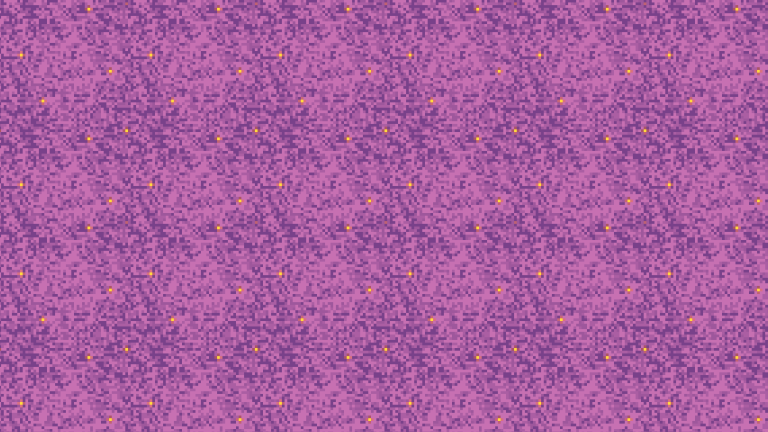
A Shadertoy shader for this texture:

```glsl
// Mottled purple pixel mosaic: repeating square tiles of noisy cells with a few golden sparks.

const float CELLS_HIGH = 160.0;             // mosaic cells over the canvas height
const vec2  ORIGIN     = vec2(0.4, 0.9);    // shift of the first tile, in cells
const vec2  SHEET      = vec2(144.0, 81.0); // sheet of tiles; cuts every second tile row short
const float TILE       = 48.0;              // cells along a tile side
const float PATCH      = 4.0;               // cells along a soft patch
const float RUN_CHANCE = 0.15;              // share of cells that copy their left neighbour
const float TILE_SHADE = 0.07;              // brightening toward the tile centre
const float PATCH_SHADE = 0.1;              // strength of the soft patches
const float HALO       = 0.4;               // tint of the cells beside a spark
const int   SPARKS     = 5;                 // sparks per tile

const vec3 DEEP   = vec3(0.475, 0.255, 0.54);
const vec3 PLUM   = vec3(0.62, 0.34, 0.61);
const vec3 MAUVE  = vec3(0.67, 0.37, 0.64);
const vec3 PINK   = vec3(0.78, 0.44, 0.70);
const vec3 GOLD   = vec3(1.00, 0.86, 0.25);
const vec3 ORANGE = vec3(0.95, 0.45, 0.20);

float hash(vec2 p) {
    vec3 q = fract(vec3(p.xyx) * 0.1031);
    q += dot(q, q.yzx + 33.33);
    return fract((q.x + q.y) * q.z);
}

// Value noise that wraps at the tile border
float patchNoise(vec2 p) {
    float period = TILE / PATCH;
    vec2 g = p / PATCH;
    vec2 a = floor(g), f = smoothstep(0.0, 1.0, fract(g));
    vec2 b = mod(a + 1.0, period);
    a += 71.0;
    b += 71.0;
    return mix(mix(hash(a), hash(vec2(b.x, a.y)), f.x),
               mix(hash(vec2(a.x, b.y)), hash(b), f.x), f.y);
}

// Cell of spark k: even steps across and down, with a stagger
vec2 sparkCell(int k) {
    float n = float(k);
    float x = 32.5 + 28.35 * n - 0.2 * n * n - 4.7 * mod(n, 2.0);
    float y = 2.7 + 11.2 * n + (k == 1 ? 5.5 : 0.0);
    return mod(floor(vec2(x, y)), TILE);
}

vec3 cellColor(vec2 cell) {
    vec2 p = mod(mod(cell, SHEET), TILE);

    // Grain with short horizontal runs
    vec2 source = p;
    if (hash(p + 157.0) < RUN_CHANCE) source.x = mod(p.x - 1.0, TILE);
    float tone = hash(source + 311.0);

    // Broad light and dark areas
    vec2 wave = cos(6.2832 * (p + 0.5) / TILE);
    tone -= TILE_SHADE * (wave.x + wave.y);
    tone += PATCH_SHADE * (patchNoise(p) - 0.5);

    vec3 color = tone < 0.22 ? DEEP : tone < 0.42 ? PLUM : tone < 0.64 ? MAUVE : PINK;

    // Sparks with a faint halo
    for (int k = 0; k < SPARKS; k++) {
        vec2 d = abs(p - sparkCell(k));
        d = min(d, TILE - d);
        float reach = d.x + d.y;
        if (reach < 0.5) color = GOLD;
        else if (reach < 1.5) color = mix(color, ORANGE, HALO);
    }
    return color;
}

void mainImage(out vec4 fragColor, in vec2 fragCoord) {
    // Cell coordinates, counted from the top left
    float cellsPerPixel = CELLS_HIGH / iResolution.y;
    vec2 p = vec2(fragCoord.x, iResolution.y - fragCoord.y) * cellsPerPixel - ORIGIN;

    // Blend the four cells around the nearest corner by pixel coverage
    vec2 corner = floor(p + 0.5);
    vec2 t = clamp((p - corner) / min(cellsPerPixel, 1.0) + 0.5, 0.0, 1.0);
    vec3 top = mix(cellColor(corner - 1.0), cellColor(corner - vec2(0.0, 1.0)), t.x);
    vec3 bottom = mix(cellColor(corner - vec2(1.0, 0.0)), cellColor(corner), t.x);

    fragColor = vec4(mix(top, bottom, t.y), 1.0);
}
```
